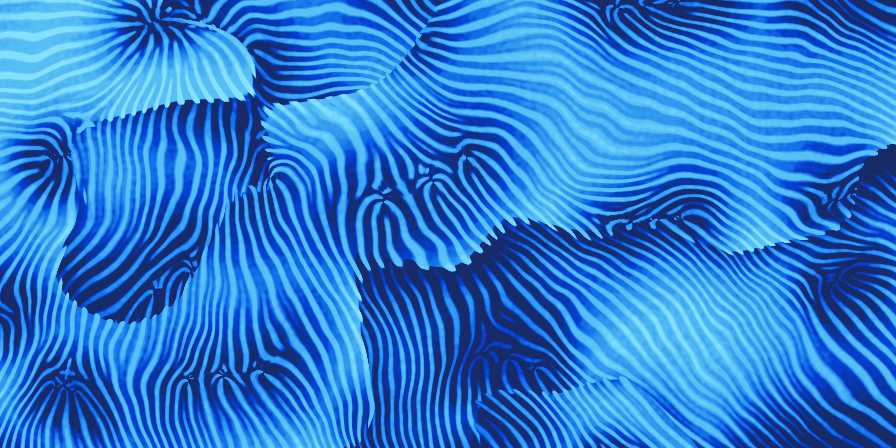
This texture is drawn by a Shadertoy shader. Its source:

```glsl
// Blue brain coral: bright septa radiate from dark pits and run over folded lobes.

const float TAU = 6.2831853;
const float CELL = 0.4;            // spacing of the pits
const float SEPTA_PER_UNIT = 29.0; // wanted ridge density
const vec2 SLOPE = vec2(8.0, -8.5); // common downhill flow, in ridges per unit

vec2 hash2(vec2 c) {
    vec2 k = vec2(dot(c, vec2(127.1, 311.7)), dot(c, vec2(269.5, 183.3)));
    return fract(sin(k) * 43758.55);
}

float corner(vec2 cell, vec2 offset) {
    float a = TAU * hash2(cell).x;
    return dot(vec2(cos(a), sin(a)), offset);
}

float gradientNoise(vec2 p) {
    vec2 i = floor(p), f = fract(p);
    vec2 u = f * f * f * (f * (f * 6.0 - 15.0) + 10.0);
    vec2 e = vec2(1.0, 0.0);
    return mix(mix(corner(i, f), corner(i + e, f - e), u.x),
               mix(corner(i + e.yx, f - e.yx), corner(i + 1.0, f - 1.0), u.x), u.y);
}

vec2 warp(vec2 p, float scale, float amount) {
    return p + amount * vec2(gradientNoise(p * scale), gradientNoise(p * scale + 37.3));
}

float ridge(float phase) {
    return smoothstep(-0.4, 0.95, cos(phase));
}

// Ridges split in two wherever they would spread too far apart.
float septa(float phase, float density) {
    float level = clamp(log2(SEPTA_PER_UNIT / density) + 0.3, 0.0, 4.0);
    float octave = floor(level);
    float freq = exp2(octave);
    float lines = mix(ridge(phase * freq), ridge(phase * freq * 2.0),
                      smoothstep(0.3, 0.7, level - octave));
    return mix(lines, 0.3, smoothstep(55.0, 110.0, density));
}

float segmentDistance(vec2 p, vec2 halfAxis) {
    float t = clamp(dot(p, halfAxis) / dot(halfAxis, halfAxis), -1.0, 1.0);
    return length(p - halfAxis * t);
}

// Tone of one coral sheet; the septa follow the field lines leaving the pits.
float coralTone(vec2 p, float seed, float brightness, float pitDepth) {
    vec2 q = warp(warp(p, 3.5, 0.08), 13.0, 0.012);
    vec2 field = TAU * SLOPE;
    float phase = dot(vec2(-field.y, field.x), q);
    float dark = 0.0, lit = 0.0;
    for (int y = -1; y <= 3; y++)
    for (int x = -1; x <= 5; x++) {
        vec2 cell = vec2(x, y);
        vec2 rnd = hash2(cell + seed), shape = hash2(cell + seed + 51.7);
        vec2 toPit = q - (cell + 0.1 + 0.8 * rnd) * CELL;
        float angle = mix(-0.3, 0.9, shape.x);
        vec2 axis = mix(0.02, 0.1, shape.y) * vec2(cos(angle), sin(angle));
        for (int j = -1; j <= 1; j++) {
            vec2 d = toPit - axis * float(j);
            phase += 2.0 * atan(d.y, d.x);
            field += 2.0 * d / (dot(d, d) + 1e-5);
        }
        float radius = mix(0.08, 0.18, shape.y);
        float r = segmentDistance(toPit, axis) / radius;
        float strength = smoothstep(0.05, 0.4, rnd.x) * pitDepth;
        dark = max(dark, strength * exp(-r * r));
        lit += strength * exp(-0.7 * r * r) * dot(toPit, vec2(-0.4, 0.9)) / radius;
    }
    float base = brightness + 0.55 * gradientNoise(p * 1.9 + seed) - dark + 0.1 * lit;
    float lines = septa(phase, length(field) / TAU);
    float contrast = mix(0.72, 0.42, smoothstep(0.15, 0.9, base));
    return base + contrast * (lines - 0.47);
}

// Positive on the upper sheet, negative below it.
float lobeMask(vec2 p) {
    return gradientNoise(p * 1.6 + 4.3) + 0.22 * gradientNoise(p * 4.5) - 0.04;
}

vec3 coralColor(float tone) {
    vec3 shades[6] = vec3[6](
        vec3(0.09, 0.17, 0.41), vec3(0.04, 0.21, 0.64), vec3(0.02, 0.25, 0.82),
        vec3(0.07, 0.44, 0.91), vec3(0.19, 0.60, 0.94), vec3(0.34, 0.75, 0.96));
    float stops[6] = float[6](0.0, 0.16, 0.29, 0.43, 0.6, 0.82);
    vec3 color = shades[0];
    for (int i = 1; i < 6; i++)
        color = mix(color, shades[i], smoothstep(stops[i - 1], stops[i], tone));
    return mix(color, vec3(0.52, 0.88, 0.99), smoothstep(0.9, 1.2, tone));
}

void mainImage(out vec4 fragColor, in vec2 fragCoord) {
    vec2 p = fragCoord / iResolution.y;
    float pixel = 1.0 / iResolution.y;
    float lower = coralTone(p, 11.0, 0.74, 0.85);
    float upper = coralTone(p, 29.0, 0.84, 0.82);

    // Lobe rims that face the lower right stand out over a shadow.
    float mask = lobeMask(p);
    float facing = smoothstep(-0.02, 0.08, lobeMask(p + vec2(-0.05, 0.05)) - mask);
    mask += 0.035 * (clamp(upper, 0.0, 1.0) - 0.6); // ridges scallop the rim
    lower -= 0.5 * facing * exp(min(mask, 0.0) / 0.1);
    upper += 0.25 * facing * exp(-max(mask, 0.0) / 0.14);

    float tone = mix(lower, upper, smoothstep(-2.0 * pixel, 2.0 * pixel, mask));
    tone += 0.09 * gradientNoise(p * 75.0);
    fragColor = vec4(coralColor(tone), 1.0);
}
```
